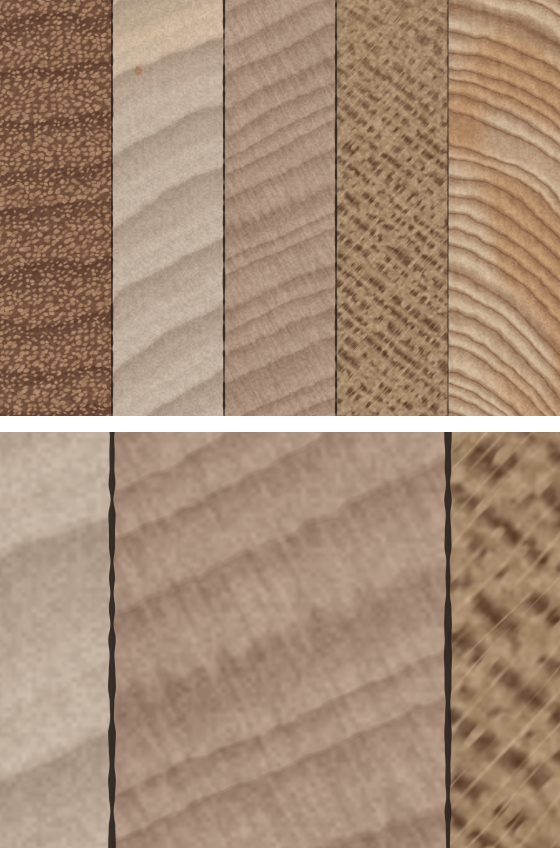
Top, the full canvas; bottom, a detail of the centre.
This texture is drawn by a Shadertoy shader. Its source:

```glsl
// Five upright wood samples showing end grain, parted by dark seams.
// Each sample bends a ring phase over its own coordinates, then adds pores, rays
// and fibre from value noise. Lengths are in canvas heights.

const float STRIPS = 5.0;
const vec3 SEAM = vec3(0.16, 0.13, 0.11);

float hash(vec2 p) {
    return fract(sin(dot(p, vec2(127.1, 311.7))) * 43758.5453);
}

float noise(vec2 p) {
    vec2 i = floor(p), f = fract(p);
    f = f * f * (3.0 - 2.0 * f);
    return mix(mix(hash(i), hash(i + vec2(1, 0)), f.x),
               mix(hash(i + vec2(0, 1)), hash(i + vec2(1, 1)), f.x), f.y);
}

float fbm(vec2 p) {
    return 0.55 * noise(p) + 0.3 * noise(p * 2.1 + 7.3) + 0.15 * noise(p * 4.3 + 3.1);
}

// Uneven ring spacing that keeps the phase increasing
float unevenRings(float phase, float amount, float seed) {
    return phase + amount * (noise(vec2(phase * 0.8, seed)) - 0.5);
}

// Dark line centred on whole phases; width and blur are in phase units
float ringLine(float phase, float width, float blur) {
    float d = abs(fract(phase + 0.5) - 0.5);
    return 1.0 - smoothstep(width - blur, width + blur, d);
}

// Shade that builds up below each ring boundary and stops sharply at it
float lateWood(float phase, float start, float blur) {
    float f = fract(phase);
    return smoothstep(start, 1.0, f) * (1.0 - smoothstep(1.0 - blur, 1.0, f));
}

// Scattered oval pores, one per jittered cell
float pores(vec2 g, float size, float blur) {
    float cover = 0.0;
    for (int j = -1; j <= 1; j++)
    for (int i = -1; i <= 1; i++) {
        vec2 cell = floor(g) + vec2(i, j);
        vec2 jitter = vec2(hash(cell), hash(cell + 37.0)) - 0.5;
        vec2 d = g - cell - 0.5 - 0.75 * jitter;
        d.y -= d.x * (hash(cell + 71.0) - 0.25);
        float radius = size * mix(0.26, 0.44, hash(cell + 13.0));
        cover = max(cover, 1.0 - smoothstep(-blur, blur, length(d) - radius));
    }
    return cover;
}

// Dark wood with pale oval pores and level bands
vec3 spottedWood(vec2 q, float px) {
    float phase = unevenRings((q.y - 0.1 * q.x) * 8.0 + 0.3 * noise(q * 14.0), 0.6, 1.0);
    float band = lateWood(phase, 0.45, 0.08);
    float streak = fbm(q * vec2(8.0, 70.0));
    vec3 base = mix(vec3(0.47, 0.34, 0.26), vec3(0.35, 0.23, 0.18), 0.55 * band + 0.45 * streak);
    vec2 g = q * vec2(64.0, 86.0) + 0.6 * noise(q * 40.0);
    float spots = pores(g, 1.08 - 0.4 * band, 0.08 + px * 40.0);
    vec3 pale = mix(vec3(0.61, 0.46, 0.35), vec3(0.72, 0.57, 0.45), noise(q * 90.0));
    return mix(base, pale, spots * 0.92);
}

// Pale wood with a few broad, rising rings
vec3 paleWood(vec2 q, float u, float px) {
    float rise = (0.1 + 0.12 * (1.0 - q.y)) * pow(u, 0.8);
    float phase = (q.y - rise) * 5.6 + 0.48 + 0.22 * (fbm(q * 9.0) - 0.5);
    float shade = 0.6 * lateWood(phase, 0.25, 0.05) + 0.2 * ringLine(phase, 0.015, 0.02 + px * 6.0);
    shade += 0.18 * lateWood(phase * 3.0, 0.2, 0.3);
    vec3 base = mix(vec3(0.77, 0.70, 0.635), vec3(0.82, 0.725, 0.62), smoothstep(0.68, 0.95, q.y - 0.2 * q.x));
    vec3 col = mix(base, vec3(0.61, 0.53, 0.46), shade);
    float speck = 1.0 - smoothstep(0.006, 0.011, length((q - vec2(0.063, 0.83)) * vec2(1.0, 0.8)));
    return mix(col, vec3(0.64, 0.45, 0.34), 0.7 * speck);
}

// Pinkish wood with slanted rings and faint crossing rays
vec3 slantedWood(vec2 q, float px) {
    float across = q.y - 0.55 * q.x + 0.25 * q.x * q.x;
    float along = q.x + 0.5 * q.y;
    float scallop = 0.1 * noise(vec2(along * 75.0, floor(across * 15.0)));
    float phase = unevenRings(across * 15.5 + 0.3 * noise(q * 7.0), 0.8, 5.0) + scallop;
    float shade = 0.5 * lateWood(phase, 0.3, 0.06) + 0.4 * ringLine(phase, 0.035, 0.03 + px * 15.0);
    float ray = noise(vec2(along * 190.0, across * 14.0)) - 0.5;
    vec3 col = mix(vec3(0.69, 0.59, 0.51), vec3(0.52, 0.41, 0.34), shade);
    return col + 0.06 * ray + 0.05 * (fbm(q * 6.0) - 0.5);
}

// Tan wood: falling rows of dark pores crossed by thin rising rays
vec3 latticeWood(vec2 q, float px) {
    float across = q.y + 0.78 * q.x + 0.012 * noise(q * 12.0);
    float raySide = q.y - 1.1 * q.x;
    float phase = unevenRings(across * 25.0, 0.7, 9.0);
    float row = 0.5 + 0.5 * cos(6.2832 * phase);
    float clumps = smoothstep(0.3, 0.65, noise(vec2(raySide * 85.0, across * 42.0)));
    float depth = mix(0.95, 0.55, smoothstep(0.55, 1.0, q.y));
    vec3 col = mix(vec3(0.65, 0.54, 0.42), vec3(0.40, 0.29, 0.21), depth * row * clumps);
    float rayPhase = unevenRings(raySide * 44.0 + 0.4 * noise(q * 18.0), 0.8, 4.0);
    float ray = ringLine(rayPhase, 0.08, 0.06 + px * 35.0) * noise(vec2(across * 16.0, floor(rayPhase + 0.5)));
    col = mix(col, vec3(0.73, 0.62, 0.49), 0.75 * ray);
    return col + 0.12 * (noise(q * 130.0) - 0.5);
}

// Warm wood with many nested arcs falling to the right
vec3 archedWood(vec2 q, float u, float px) {
    float drop = (0.07 + 0.14 * (1.0 - q.y)) * pow(u, 1.6);
    float wobble = 0.5 * noise(q * 9.0) + 0.15 * noise(q * 45.0);
    float phase = unevenRings((q.y + drop) * 22.0 + wobble, 0.9, 2.0);
    float shade = 0.55 * lateWood(phase, 0.25, 0.08) + 0.5 * ringLine(phase, 0.08, 0.06 + px * 20.0);
    float warmth = smoothstep(0.35, 0.7, noise(vec2(u * 1.5, (q.y + drop) * 7.0)));
    vec3 base = mix(vec3(0.80, 0.70, 0.59), vec3(0.75, 0.59, 0.44), warmth);
    float fibre = noise(vec2(q.x * 120.0 + q.y * 25.0, phase * 1.5)) - 0.5;
    return mix(base, vec3(0.49, 0.34, 0.24), min(shade, 0.85)) + 0.05 * fibre;
}

void mainImage(out vec4 fragColor, in vec2 fragCoord) {
    float px = 1.0 / iResolution.y;
    vec2 p = fragCoord * px;
    float stripWidth = iResolution.x * px / STRIPS;
    float strip = floor(p.x / stripWidth);
    float u = fract(p.x / stripWidth);
    vec2 q = vec2(u * stripWidth, p.y);

    vec3 col;
    if (strip < 1.0) col = spottedWood(q, px);
    else if (strip < 2.0) col = paleWood(q, u, px);
    else if (strip < 3.0) col = slantedWood(q, px);
    else if (strip < 4.0) col = latticeWood(q, px);
    else col = archedWood(q, u, px);

    // Fine fibre over every sample
    col += 0.07 * (noise(p * 250.0) - 0.5) + 0.04 * (noise(p * 110.0) - 0.5);

    // Rough seams, the last one fainter
    float edge = floor(p.x / stripWidth + 0.5);
    float seamWidth = 0.0022 * (0.5 + noise(vec2(p.y * 80.0, edge)));
    float seam = 1.0 - smoothstep(seamWidth - px * 0.7, seamWidth + px * 0.7, abs(p.x - edge * stripWidth));
    float strength = edge < 0.5 || edge > 4.5 ? 0.0 : (edge > 3.5 ? 0.5 : 0.9);
    fragColor = vec4(mix(col, SEAM, seam * strength), 1.0);
}
```
